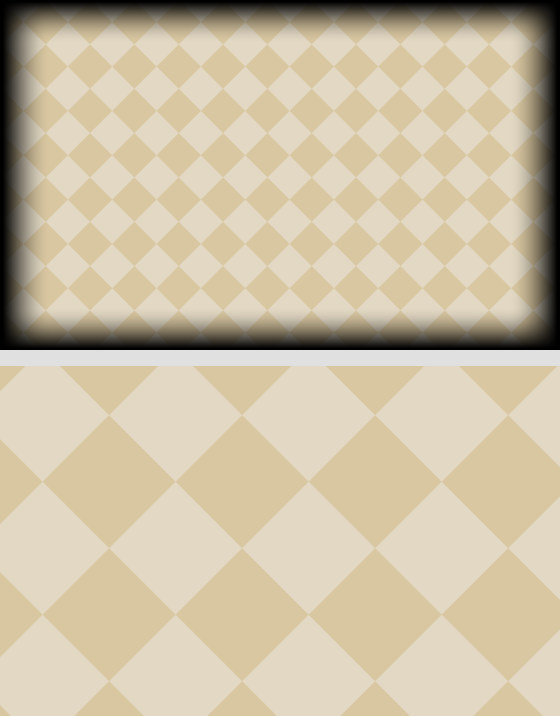
Top, the full canvas; bottom, a detail of the centre.
This pattern is drawn by a Shadertoy shader. Its source:

```glsl
// Two-tone harlequin check: tan diamonds touching at their corners on cream,
// built from a repeated diamond distance, with a soft black vignette made
// of two rounded fades, one for each axis.

#define PERIOD 0.12667                  // diamond width and height
#define CENTRE vec2(0.0039, 0.0498)     // centre of one tan diamond
#define CREAM vec3(0.886, 0.847, 0.765)
#define TAN vec3(0.850, 0.780, 0.630)
#define FADE_START vec2(0.008, 0.005)   // solid black rim
#define FADE_END vec2(0.146, 0.126)     // full brightness from here inwards

const float HALF_PI = 1.5707963;

// Signed distance to the nearest tan diamond, negative inside.
float diamondDistance(vec2 p) {
    vec2 cell = abs(fract((p - CENTRE) / PERIOD + 0.5) - 0.5);
    return (cell.x + cell.y - 0.5) * PERIOD * sqrt(0.5);
}

// Brightness rising from the four edges towards the middle.
float vignette(vec2 p, vec2 size) {
    vec2 edge = min(p, size - p);
    vec2 t = clamp((edge - FADE_START) / (FADE_END - FADE_START), 0.0, 1.0);
    vec2 fade = sin(t * HALF_PI);
    return fade.x * fade.y;
}

void mainImage(out vec4 fragColor, in vec2 fragCoord) {
    // Canvas height is one unit.
    float pixel = 1.0 / iResolution.y;
    vec2 p = fragCoord * pixel;
    vec2 size = iResolution.xy * pixel;

    // Smooth the diamond edges over about one pixel.
    float cream = smoothstep(-0.7 * pixel, 0.7 * pixel, diamondDistance(p));
    vec3 colour = mix(TAN, CREAM, cream);

    fragColor = vec4(colour * vignette(p, size), 1.0);
}
```
